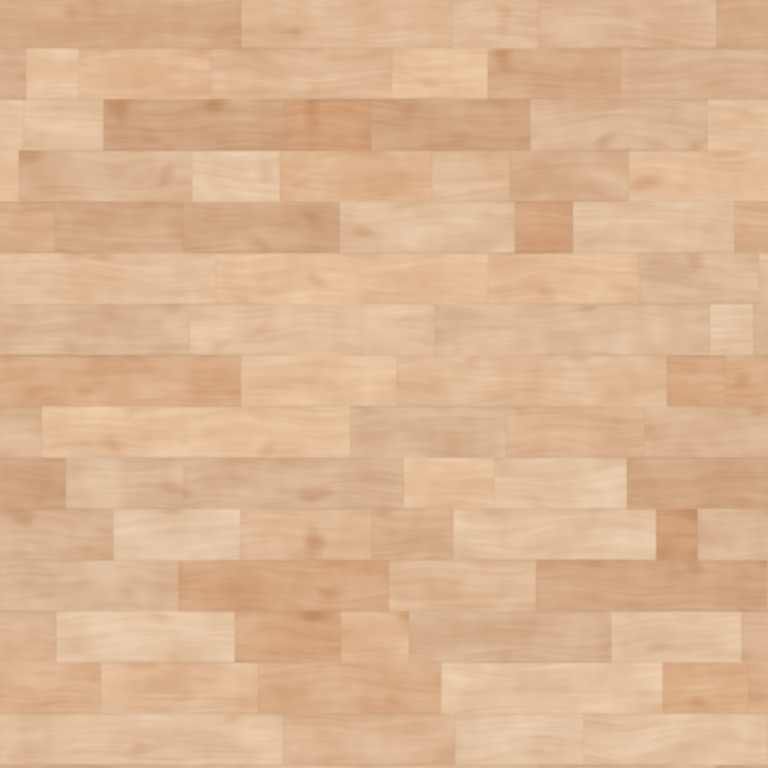
A Shadertoy shader for this texture:

```glsl
float hash(vec2 p) {
    vec3 q = fract(p.xyx * vec3(0.1031, 0.1030, 0.0973));
    q += dot(q, q.yzx + 33.33);
    return fract((q.x + q.y) * q.z);
}

// Gradient at a lattice corner, dotted with the offset from it; repeats in x
float corner(vec2 cell, vec2 offset, float period) {
    float angle = 6.2832 * hash(vec2(mod(cell.x, period), cell.y));
    return dot(vec2(cos(angle), sin(angle)), offset);
}

float gradientNoise(vec2 p, float period) {
    vec2 cell = floor(p), f = fract(p), e = vec2(1, 0);
    vec2 u = f * f * f * (f * (f * 6.0 - 15.0) + 10.0);
    float low = mix(corner(cell, f, period),
                    corner(cell + e.xy, f - e.xy, period), u.x);
    float high = mix(corner(cell + e.yx, f - e.yx, period),
                     corner(cell + e.xx, f - e.xx, period), u.x);
    return mix(low, high, u.y);
}

// Wood of one plank: x runs along the canvas, y across the row
vec3 plankColour(vec2 p, vec2 id) {
    float seed = floor(hash(id + 7.0) * 900.0);
    float tone = 0.93 - 0.58 * pow(hash(id + 31.0), 1.6);

    // Long fibres, broad clouds and short cross figure
    float bend = 0.3 * gradientNoise(vec2(p.x * 8.0, p.y + seed), 8.0);
    tone += 0.17 * gradientNoise(vec2(p.x * 7.0, (p.y + bend) * 7.0 + seed), 7.0);
    tone += 0.12 * gradientNoise(vec2(p.x * 24.0, (p.y + bend) * 14.0 + seed), 24.0);
    tone += 0.30 * gradientNoise(vec2(p.x * 11.0, p.y * 1.3 + seed + 40.0), 11.0);
    tone += 0.12 * gradientNoise(vec2(p.x * 45.0, p.y * 2.5 + seed + 80.0), 45.0);

    // Occasional dark smudges
    float smudge = gradientNoise(vec2(p.x * 16.0, p.y * 1.6 + seed + 120.0), 16.0);
    tone -= 0.4 * smoothstep(0.32, 0.65, smudge);

    vec3 wood = mix(vec3(0.75, 0.55, 0.40), vec3(0.91, 0.78, 0.65), clamp(tone, -0.2, 1.12));
    return wood + (hash(id + 63.0) - 0.5) * vec3(0.012, -0.018, -0.035);
}

// One row of planks with jittered butt joints
vec3 rowColour(vec2 p, float row) {
    float wrappedRow = mod(row, 15.0);
    float count = 4.0 + floor(3.0 * hash(vec2(wrappedRow, 5.0)));
    float x = p.x * count + hash(vec2(wrappedRow, 17.0));
    float joint = floor(x + 0.5);
    vec2 right = vec2(mod(joint, count), wrappedRow);
    vec2 left = vec2(mod(joint - 1.0, count), wrappedRow);
    float fromJoint = (x - joint - 0.8 * (hash(right + 101.0) - 0.5)) / count;

    vec2 local = vec2(p.x, p.y - row);
    vec3 wood = mix(plankColour(local, left), plankColour(local, right),
                    smoothstep(-0.002, 0.002, fromJoint));
    return wood * (1.0 - 0.02 * exp(-pow(fromJoint / 0.0018, 2.0)));
}

void mainImage(out vec4 fragColor, in vec2 fragCoord) {
    vec2 p = fragCoord / iResolution.xy;
    p.y = p.y * 15.0 - 0.06;

    // Blend the two rows that meet at the nearest seam
    float seam = floor(p.y + 0.5);
    float fromSeam = p.y - seam;
    vec3 colour = mix(rowColour(p, seam - 1.0), rowColour(p, seam),
                      smoothstep(-0.035, 0.035, fromSeam));

    // Faint seam shadow, stronger along some stretches
    float wear = 0.5 + gradientNoise(vec2(p.x * 6.0, mod(seam, 15.0) + 0.5), 6.0);
    colour *= 1.0 - 0.06 * wear * exp(-pow(fromSeam / 0.035, 2.0));
    fragColor = vec4(colour, 1.0);
}
```
